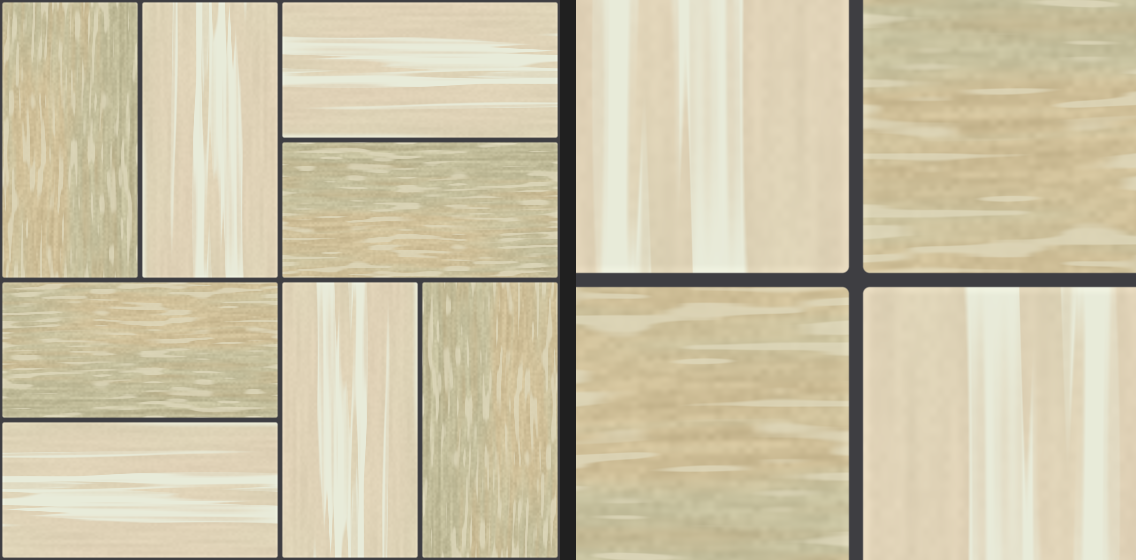
Left, the full canvas; right, a detail of the centre.
A Shadertoy shader for this pattern:

```glsl
// Basket-weave wood tiles: a 2x2 grid of square blocks, each split into one
// tan and one pale plank. Every block is the same one, transposed or turned.
// Grain is stretched value noise; pale planks carry ragged whitewashed streaks.

const float BLOCKS = 2.0;          // blocks across and down
const float SEAM_HALF = 0.0042;    // half the joint width, canvas units
const float CORNER = 0.004;        // plank corner radius
const vec3 SEAM = vec3(0.245, 0.245, 0.26);
const vec3 TAN_WARM = vec3(0.815, 0.750, 0.595);
const vec3 TAN_GREY = vec3(0.755, 0.735, 0.600);
const vec3 TAN_FLECK = vec3(0.875, 0.850, 0.740);
const vec3 PALE = vec3(0.862, 0.825, 0.710);
const vec3 PALE_PINK = vec3(0.880, 0.820, 0.715);
const vec3 WHITEWASH = vec3(0.910, 0.920, 0.850);

float hash(vec2 p) {
    return fract(sin(dot(p, vec2(127.1, 311.7))) * 43758.55);
}

float noise(vec2 p) {
    vec2 i = floor(p), f = fract(p);
    f = f * f * (3.0 - 2.0 * f);
    vec2 e = vec2(1.0, 0.0);
    return mix(mix(hash(i), hash(i + e.xy), f.x),
               mix(hash(i + e.yx), hash(i + e.xx), f.x), f.y);
}

float roundedBox(vec2 p, vec2 halfSize, float r) {
    vec2 d = abs(p) - halfSize + r;
    return length(max(d, 0.0)) + min(max(d.x, d.y), 0.0) - r;
}

// In both woods, w.x runs across the grain and w.y along it, each 0 to 1.
vec3 tanWood(vec2 w) {
    float x = w.x + 0.05 * (noise(vec2(w.x * 3.0, w.y * 3.5)) - 0.5);
    float straight = smoothstep(0.5, 0.95, w.x);
    float broad = noise(vec2(x * 5.0, w.y * 2.0) + 7.0);
    float grain = noise(vec2(x * 34.0, w.y * 5.0) + 13.0);
    float fine = noise(vec2(x * 62.0, w.y * 22.0) + 31.0);
    float stripe = noise(vec2(w.x * 58.0, w.y * 1.5) + 47.0);
    float speck = noise(vec2(w.x * 64.0, w.y * 110.0) + 59.0);

    float grey = 0.55 * broad + 0.45 * grain + 0.2 * straight;
    vec3 col = mix(TAN_WARM, TAN_GREY, smoothstep(0.25, 0.85, grey));
    col += 0.06 * (grain - 0.5) + 0.05 * (fine - 0.5) + 0.045 * (speck - 0.5);
    col += 0.10 * straight * (stripe - 0.5);

    // Short light pores, denser in some patches
    float pores = noise(vec2(x * 52.0, w.y * 11.0) + 83.0);
    float patchy = noise(vec2(x * 4.0, w.y * 5.0) + 97.0);
    float fleck = smoothstep(0.62, 0.85, pores + 0.25 * (patchy - 0.5));
    return mix(col, TAN_FLECK, 0.75 * fleck);
}

vec3 paleWood(vec2 w) {
    float grain = noise(vec2(w.x * 38.0, w.y * 4.0) + 21.0);
    float speck = noise(vec2(w.x * 60.0, w.y * 90.0) + 65.0);
    vec3 col = mix(PALE, PALE_PINK, noise(vec2(w.x * 6.0, w.y * 3.0)));
    col += 0.035 * (grain - 0.5) + 0.02 * (speck - 0.5);

    // Streaks lean slightly; each fibre ends at its own place
    float x = w.x + 0.10 * (w.y - 0.5) * (0.55 - w.x);
    float shift = 0.65 * noise(vec2(x * 42.0, 5.0));
    float field = noise(vec2(x * 17.0, w.y * 2.2 + shift) + 110.0);
    float band = smoothstep(0.22, 0.36, x) * (1.0 - smoothstep(0.68, 0.82, x));
    float heavy = smoothstep(0.30, 0.55, w.y + 0.3 * (shift - 0.3));
    float cover = band * mix(0.26, 0.46, heavy) - 0.28;
    float streak = smoothstep(0.54, 0.66, field + cover);
    float fibre = noise(vec2(x * 56.0, w.y * 2.5) + 140.0);
    streak *= mix(0.35, 1.0, smoothstep(0.15, 0.6, fibre));

    // Thin wash along one long edge
    float edge = (1.0 - smoothstep(0.025, 0.06, w.x))
               * smoothstep(0.45, 0.7, w.y + 0.2 * fibre);
    return mix(col, WHITEWASH, max(streak, 0.7 * edge));
}

void mainImage(out vec4 fragColor, in vec2 fragCoord) {
    float pixel = 1.0 / min(iResolution.x, iResolution.y);
    vec2 p = fragCoord * pixel * BLOCKS;
    vec2 cell = mod(floor(p), 2.0);

    // Turn each block into the shared frame: tan plank left, pale plank right
    vec2 q = fract(p);
    q.y = 1.0 - q.y;
    if (cell.x == cell.y) q = q.yx;
    if (cell.x > 0.5) q = 1.0 - q;

    vec2 wood = vec2(fract(q.x * 2.0), q.y);
    vec3 col = q.x < 0.5 ? tanWood(wood) : paleWood(wood);

    // Plank outline with a faint light rim, then the dark joint
    vec2 size = vec2(0.5, 1.0) / BLOCKS;
    float d = roundedBox((wood - 0.5) * size, 0.5 * size - SEAM_HALF, CORNER);
    col += 0.03 * smoothstep(-0.006, -0.001, d);
    col = mix(col, SEAM, smoothstep(-pixel, pixel, d));

    fragColor = vec4(clamp(col, 0.0, 1.0), 1.0);
}
```
